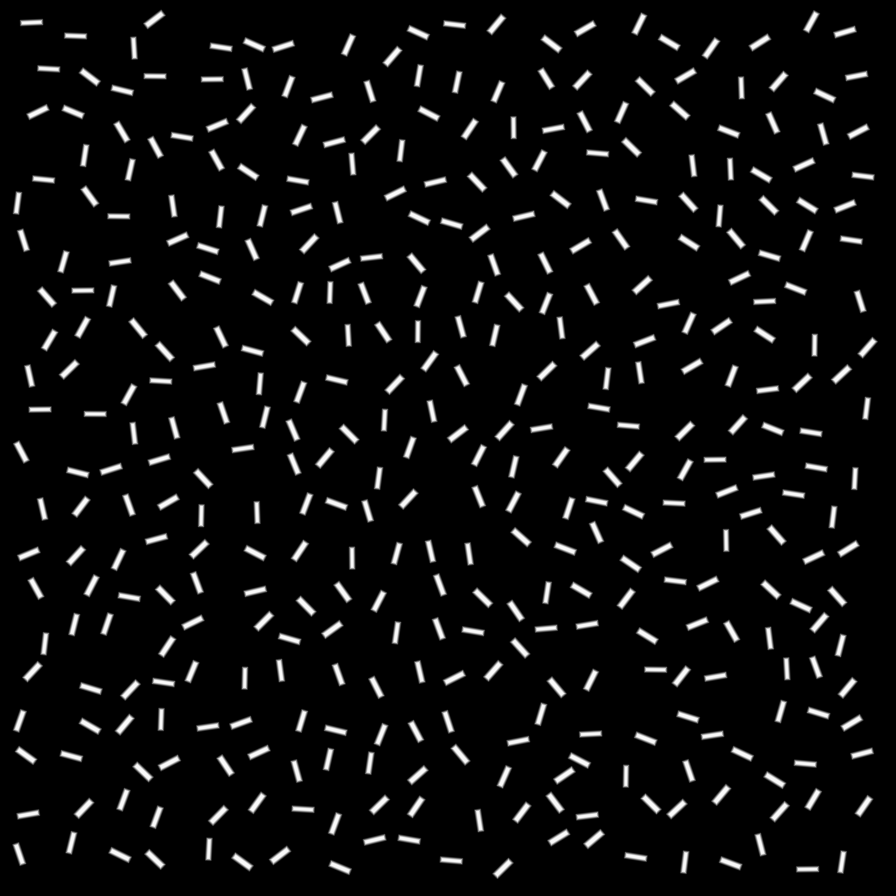
Write a Shadertoy shader that draws this pattern.

```glsl
const float GRID = 20.0;                         // dashes along each side
const vec2 FIELD_ORIGIN = vec2(0.018, 0.026);    // lower left of the scattered area
const float FIELD_SIZE = 0.957;
const float DASH_LENGTH = 0.0238;
const vec2 DASH_WIDTH = vec2(0.0050, 0.0066);    // along the axes, along diagonals
const float SOFTNESS = 0.002;
const float JITTER = 0.85;
const float MIN_SPACING = 0.82;                  // in cells
const float PI = 3.14159;
const vec3 BACKGROUND = vec3(0.0);
const vec3 DASH_COLOR = vec3(0.98);

float hash(vec2 p) {
    return fract(sin(dot(p, vec2(127.1, 311.7))) * 43758.55);
}

vec2 hash2(vec2 p) {
    return vec2(hash(p), hash(p + 47.3));
}

bool insideGrid(vec2 cell, float count) {
    return all(greaterThanEqual(cell, vec2(0.0))) && all(lessThan(cell, vec2(count)));
}

vec2 jitteredPoint(vec2 cell, float jitter) {
    return cell + 0.5 + jitter * (hash2(cell) - 0.5);
}

// Pushes the point of a cell away from neighbours that are too close
vec2 relaxedPoint(vec2 cell, float jitter, float spacing, float count) {
    vec2 point = jitteredPoint(cell, jitter);
    vec2 push = vec2(0.0);
    for (int y = -1; y <= 1; y++) {
        for (int x = -1; x <= 1; x++) {
            vec2 neighbour = cell + vec2(x, y);
            if ((x == 0 && y == 0) || !insideGrid(neighbour, count)) continue;
            vec2 away = point - jitteredPoint(neighbour, jitter);
            float gap = max(length(away), 0.001);
            push += 0.5 * max(spacing - gap, 0.0) * away / gap;
        }
    }
    return clamp(point + push, vec2(0.0), vec2(count));
}

// Signed distance to a rectangle turned by an angle
float dashDistance(vec2 p, float angle, vec2 halfSize) {
    vec2 axis = vec2(cos(angle), sin(angle));
    vec2 local = vec2(dot(p, axis), dot(p, vec2(-axis.y, axis.x)));
    vec2 d = abs(local) - halfSize;
    return length(max(d, 0.0)) + min(max(d.x, d.y), 0.0);
}

// Distance to the nearest dash, in canvas units
float dashField(vec2 uv, float cellSize) {
    vec2 gridPos = (uv - FIELD_ORIGIN) / cellSize;
    float nearest = 1.0;
    for (int y = -1; y <= 1; y++) {
        for (int x = -1; x <= 1; x++) {
            vec2 cell = floor(gridPos) + vec2(x, y);
            if (!insideGrid(cell, GRID)) continue;
            vec2 center = relaxedPoint(cell, JITTER, MIN_SPACING, GRID);
            float angle = PI * hash(cell + 91.7);
            float width = mix(DASH_WIDTH.x, DASH_WIDTH.y, abs(sin(2.0 * angle)));
            vec2 offset = (gridPos - center) * cellSize;
            nearest = min(nearest, dashDistance(offset, angle, 0.5 * vec2(DASH_LENGTH, width)));
        }
    }
    return nearest;
}

void mainImage(out vec4 fragColor, in vec2 fragCoord) {
    vec2 uv = fragCoord / iResolution.xy;
    float edge = max(SOFTNESS, 0.7 / iResolution.y);
    float dist = dashField(uv, FIELD_SIZE / GRID);
    float coverage = 1.0 - smoothstep(-edge, edge, dist);
    fragColor = vec4(mix(BACKGROUND, DASH_COLOR, coverage), 1.0);
}
```
